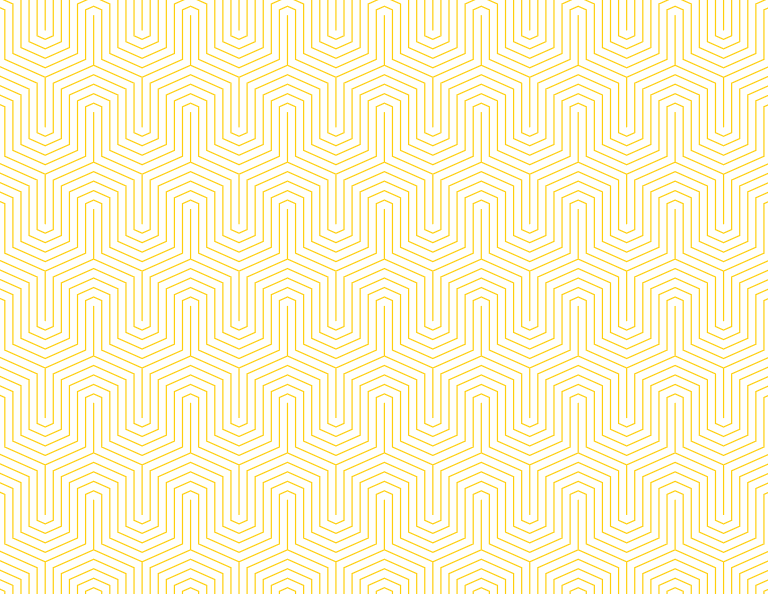
This pattern is drawn by a WebGL 2 fragment shader. Its source:

```glsl
#version 300 es
precision highp float;

uniform vec2 u_resolution;
out vec4 fragColor;

const vec3 PAPER = vec3(1.0, 1.0, 0.992);
const vec3 YELLOW = vec3(1.0, 0.81, 0.04);

const float REPEATS_ACROSS = 7.925;
const vec2 CENTRE = vec2(0.5005, 0.5);

// Lengths below are in gaps between neighbouring vertical lines
const float PERIOD = 12.0;
const float HALF_PERIOD = 6.0;
const float SLOPE = 0.4435;
const float CHEVRON_STEP = 1.174;
const float HALF_HEIGHT = 4.396;
const float LINE_WIDTH = 0.147;

// Signed offset from the nearest multiple of the period
float wrap(float value, float period) {
  return value - period * floor(value / period + 0.5);
}

float segmentDistance(vec2 p, vec2 a, vec2 b) {
  vec2 ab = b - a;
  float t = clamp(dot(p - a, ab) / dot(ab, ab), 0.0, 1.0);
  return length(p - a - ab * t);
}

// Line number k: arch side, upright, then trough side
float strandDistance(vec2 p, float k) {
  vec2 upper = vec2(k, k * SLOPE - HALF_HEIGHT);
  vec2 lower = vec2(k, HALF_HEIGHT - (HALF_PERIOD - k) * SLOPE);
  float d = segmentDistance(p, upper, lower);

  // The first and last strands are bare uprights
  if (k > 0.5 && k < HALF_PERIOD - 0.5) {
    d = min(d, segmentDistance(p, vec2(0.0, -HALF_HEIGHT), upper));
    d = min(d, segmentDistance(p, lower, vec2(HALF_PERIOD, HALF_HEIGHT)));
  }
  return d;
}

// Mirrored columns of nested arches, p.y pointing down
float patternDistance(vec2 p) {
  float column = abs(wrap(p.x, PERIOD));
  float d = PERIOD;
  for (int i = 0; i <= 6; i++) {
    float k = float(i);
    float middle = CHEVRON_STEP * (1.0 - k) + HALF_HEIGHT;
    vec2 local = vec2(column, wrap(p.y - middle, PERIOD));
    d = min(d, strandDistance(local, k));
  }
  return d;
}

// Share of a pixel covered by a line, also for lines thinner than a pixel
float lineCoverage(float d, float width, float pixel) {
  float inner = max(d - 0.5 * pixel, -0.5 * width);
  float outer = min(d + 0.5 * pixel, 0.5 * width);
  return clamp((outer - inner) / pixel, 0.0, 1.0);
}

void main() {
  float pixel = REPEATS_ACROSS * PERIOD / u_resolution.x;
  vec2 p = (gl_FragCoord.xy - CENTRE * u_resolution) * pixel;
  p.y = -p.y;

  float ink = lineCoverage(patternDistance(p), LINE_WIDTH, pixel);
  fragColor = vec4(mix(PAPER, YELLOW, ink), 1.0);
}
```
